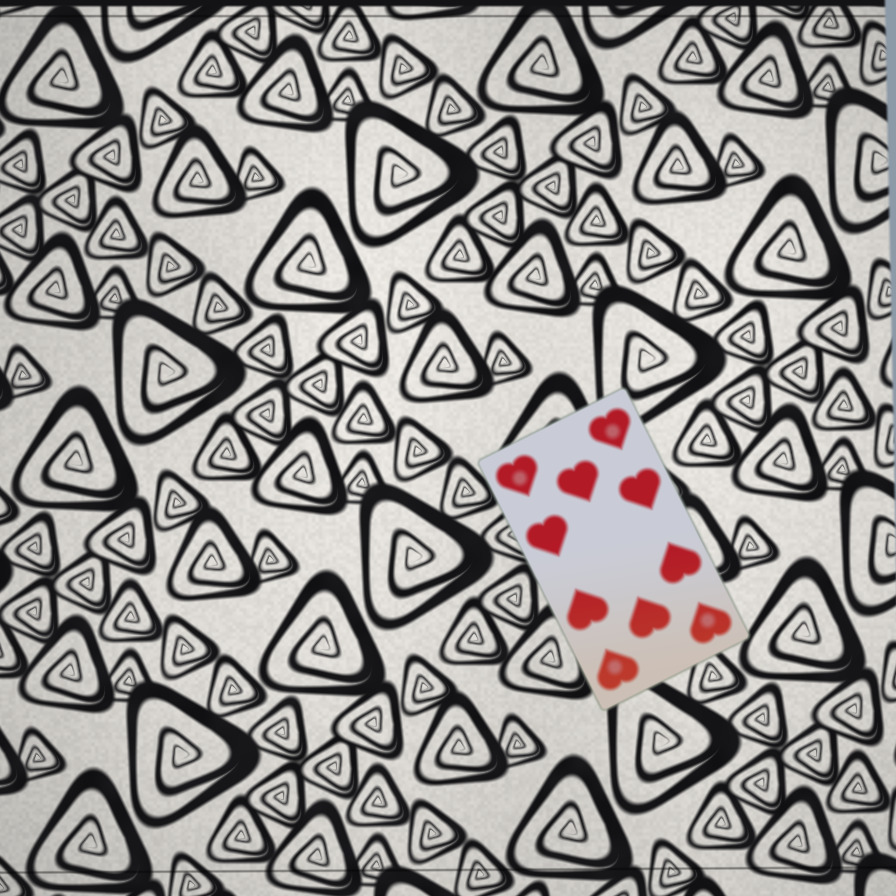
Reproduce this pattern procedurally as a Shadertoy shader.

```glsl
#define SMALL_GRID 5.0      // small spirals per repeat, each way
#define SMALL_SIZE 0.025    // smallest full inner radius
#define JITTER 0.34
#define TILT 0.9
#define OUTLINE_THIN 0.13
#define OUTLINE_THICK 0.31
#define ARM_WIDTH 0.23
#define ARM_PITCH 1.1       // log shrink of the arm per turn
#define SOFTNESS 0.0026
#define CARD_CENTER vec2(0.685, 0.387)
#define CARD_HALF vec2(0.093, 0.157)
#define CARD_TILT 0.466

const mat2 REPEAT = mat2(0.276, -0.206, 0.260, 0.221);
const vec2 REPEAT_ORIGIN = vec2(0.345, 0.707);
const vec4 ANCHOR_SIZES = vec4(0.055, 0.061, 0.041, 0.042);
const vec4 ANCHOR_TILTS = vec4(-0.05, 0.55, 0.08, -0.15);
const vec3 CLOTH = vec3(0.88, 0.87, 0.85);
const vec3 INK = vec3(0.075, 0.075, 0.085);

float hash(vec2 p) {
    return fract(sin(dot(p, vec2(127.1, 311.7))) * 43758.5453);
}

float noise(vec2 p) {
    vec2 i = floor(p), f = fract(p);
    f = f * f * (3.0 - 2.0 * f);
    return mix(mix(hash(i), hash(i + vec2(1, 0)), f.x),
               mix(hash(i + vec2(0, 1)), hash(i + vec2(1, 1)), f.x), f.y);
}

mat2 rotation(float a) {
    return mat2(cos(a), sin(a), -sin(a), cos(a));
}

// Radius in a rounded triangle metric, apex up
float triangleRadius(vec2 p) {
    vec3 sides = vec3(-p.y, dot(p, vec2(0.866, 0.5)), dot(p, vec2(-0.866, 0.5)));
    return pow(dot(pow(max(sides, 0.0001), vec3(2.5)), vec3(1.0)), 0.4);
}

// Paints one opaque triangular spiral over the ink so far
void paintSpiral(inout float ink, vec2 p, float size, float tilt, float soft) {
    vec2 q = p * rotation(tilt) / size;
    q.x *= 1.06;
    float m = triangleRadius(q);
    float edge = soft / size;
    if (m > 1.0 + edge) return;

    // Outline, heaviest at the upper right
    float lean = 0.5 + 0.5 * dot(p / (length(p) + 0.0001), vec2(0.8, 0.6));
    float rim = 1.0 - mix(OUTLINE_THIN, OUTLINE_THICK, lean);
    float stroke = smoothstep(-edge, edge, m - rim);

    // Logarithmic arm that leaves the outline and curls inwards
    float turn = atan(q.x, q.y) / 6.28319;
    float along = fract(log(m) / ARM_PITCH + turn + 0.49);
    float arm = (0.5 * ARM_WIDTH - abs(along - 0.5)) * ARM_PITCH * m;
    arm = smoothstep(-edge, edge, arm) * smoothstep(0.07, 0.12, m);
    ink = mix(ink, max(stroke, arm), smoothstep(edge, -edge, m - 1.0));
}

// Lattice position of one of the four larger spirals in a repeat
vec2 anchor(int i) {
    return vec2(0.55 * float(i / 2), 0.0) + float(i % 2) * vec2(-0.03, 0.42);
}

// Offset on the canvas from the nearest copy of an anchor
vec2 fromAnchor(vec2 q, int i) {
    vec2 d = q - anchor(i);
    return REPEAT * (d - round(d));
}

float spiralCloth(vec2 uv, float soft) {
    vec2 q = inverse(REPEAT) * (uv - REPEAT_ORIGIN);
    float ink = 0.0;

    // Small spirals grow into the room left by the larger ones
    for (int y = -1; y <= 1; y++)
    for (int x = -1; x <= 1; x++) {
        vec2 id = floor(q * SMALL_GRID) + vec2(x, y);
        vec2 key = mod(id, SMALL_GRID);
        vec2 jitter = vec2(hash(key + 3.1), hash(key + 8.7)) - 0.5;
        vec2 center = (id + 0.5 + JITTER * jitter) / SMALL_GRID;
        float size = SMALL_SIZE + 0.008 * hash(key + 5.3);
        for (int i = 0; i < 4; i++) {
            float room = length(fromAnchor(center, i)) - 1.2 * ANCHOR_SIZES[i];
            size = min(size, room + 0.007);
        }
        if (size > 0.016)
            paintSpiral(ink, REPEAT * (q - center), size, TILT * (hash(key + 1.9) - 0.5), soft);
    }
    for (int i = 3; i >= 0; i--)
        paintSpiral(ink, fromAnchor(q, i), ANCHOR_SIZES[i], ANCHOR_TILTS[i], soft);
    return ink;
}

float heartDistance(vec2 p) {
    p.x = abs(p.x);
    if (p.x + p.y > 1.0) return length(p - vec2(0.25, 0.75)) - 0.35355;
    vec2 a = p - vec2(0.0, 1.0), b = p - 0.5 * max(p.x + p.y, 0.0);
    return sqrt(min(dot(a, a), dot(b, b))) * sign(p.x - p.y);
}

float heart(vec2 p) {
    const float scale = 0.039;
    return smoothstep(0.0035, -0.0035, heartDistance(p / scale + vec2(0.0, 0.55)) * scale);
}

void paintCard(inout vec3 color, vec2 uv, float soft) {
    vec2 p = (uv - CARD_CENTER) * rotation(CARD_TILT);
    vec2 d = abs(p) - CARD_HALF + 0.006;
    float box = length(max(d, 0.0)) + min(max(d.x, d.y), 0.0) - 0.006;
    float low = smoothstep(0.02, -0.17, p.y + 0.3 * p.x);
    vec3 card = mix(vec3(0.79, 0.80, 0.84), vec3(0.80, 0.75, 0.71), low);

    // Symmetric hearts, upside down in the lower half
    vec2 m = abs(p);
    float hearts = max(heart(m - vec2(0.0, 0.082)), heart(m - vec2(0.058, 0.043)));
    hearts = max(hearts, heart(m - vec2(0.058, 0.118)));
    card = mix(card, mix(vec3(0.70, 0.10, 0.15), vec3(0.74, 0.23, 0.17), low), hearts);
    float glint = smoothstep(0.012, 0.003, length(m - vec2(0.058, 0.118)));
    card = mix(card, vec3(0.76, 0.50, 0.52), 0.7 * glint);
    card = mix(card, vec3(0.42, 0.50, 0.42), 0.6 * smoothstep(-0.003, 0.0, box));
    color = mix(color, card, smoothstep(soft, -soft, box));
}

void mainImage(out vec4 fragColor, in vec2 fragCoord) {
    vec2 uv = fragCoord / iResolution.xy;
    float soft = max(SOFTNESS, 0.8 / iResolution.y);

    // Cloth with soft folds, weave and darker corners
    float light = 0.93 + 0.13 * noise(uv * vec2(5.0, 3.0)) - 0.22 * dot(uv - 0.5, uv - 0.5);
    light += 0.07 * (noise(uv * 260.0) - 0.5);
    vec3 color = mix(CLOTH * light, INK * (0.8 + 0.5 * noise(uv * 40.0)), spiralCloth(uv, soft));

    // Hem seams and the border beyond the cloth
    float seam = min(abs(uv.y - 0.026 - 0.006 * uv.x), abs(uv.y - 0.982));
    color *= 1.0 - 0.4 * smoothstep(0.0025, 0.0, seam);
    color = mix(color, INK, smoothstep(0.991, 0.995, uv.y));
    color = mix(color, vec3(0.55, 0.60, 0.65), smoothstep(0.985, 0.99, uv.x - 0.02 * (1.0 - uv.y)));

    paintCard(color, uv, soft);
    fragColor = vec4(color, 1.0);
}
```
